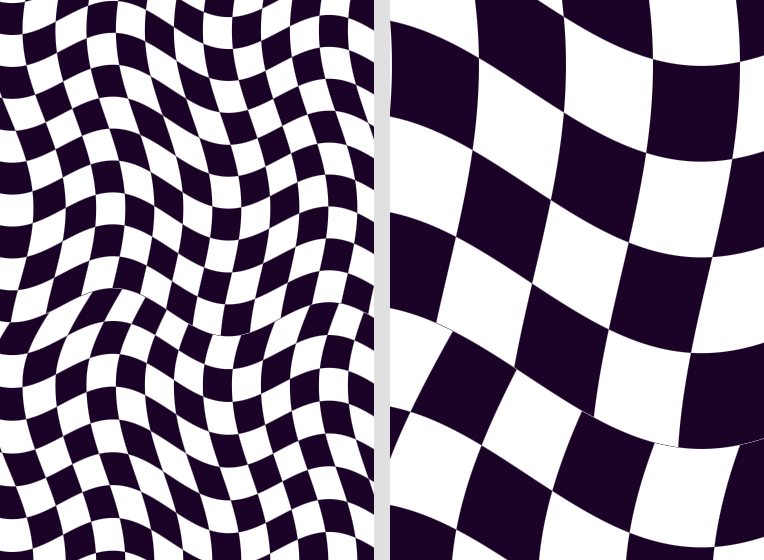
Left, the full canvas; right, a detail of the centre.
Reproduce this pattern procedurally as a Shadertoy shader.

```glsl
// A wavy checkerboard: columns and rows bend along tilted cosine waves.
// A tear along one row line splits the sheet; below it the columns follow
// a shifted wave with extra shear, so the cells jump across the tear.

const float TAU = 6.2831853;
const float ASPECT = 2.0 / 3.0;
const vec3 INK = vec3(0.10, 0.01, 0.15);
const vec3 PAPER = vec3(1.0);

// Displacement of a line: steady tilt plus a cosine wave.
float bend(float t, float tilt, float amplitude, float crest, float period) {
    return tilt * t - amplitude * cos(TAU * (t - crest) / period);
}

// Column coordinate, one unit per cell; columns widen near the left edge.
float columnAt(float x, float y, float shear) {
    float margin = max(0.0, 1.0 - x / 0.195);
    float stretched = x + 0.018 * margin * margin;
    return (stretched - bend(y, 0.055, 0.026, 0.0716, 0.566) - shear - 0.591) / 0.0517;
}

// Row coordinate from the distance below the tear; lower rows are taller.
float rowAt(float depth) {
    return min(depth, 0.0) / 0.0570 + max(depth, 0.0) / 0.0586;
}

// Antialiased checkerboard: 0 in dark cells, 1 in light cells.
float checker(vec2 cell) {
    vec2 wave = abs(fract(cell * 0.5 + 0.25) - 0.5) - 0.25;
    vec2 side = clamp(4.0 * wave / fwidth(cell), -1.0, 1.0);
    return 0.5 + 0.5 * side.x * side.y;
}

void mainImage(out vec4 fragColor, in vec2 fragCoord) {
    // Canvas units: height is 1, y runs downwards.
    vec2 uv = fragCoord / iResolution.xy;
    vec2 p = vec2(uv.x * ASPECT, 1.0 - uv.y);

    // Rows run unbroken across the tear.
    float depth = p.y - bend(p.x, 0.065, 0.0365, 0.208, 0.3854) - 0.5378;
    float row = rowAt(depth);

    // Columns above and below the tear.
    float rise = max(0.0, 0.677 - p.y);
    float shear = mix(1.69, 0.54, uv.x) * rise * rise;
    float upper = checker(vec2(columnAt(p.x, p.y, 0.0), row));
    float lower = checker(vec2(columnAt(p.x, p.y - 0.634, shear), row));

    // Join the two sheets along the tear.
    float below = clamp(0.5 + depth / fwidth(depth), 0.0, 1.0);
    fragColor = vec4(mix(INK, PAPER, mix(upper, lower, below)), 1.0);
}
```
